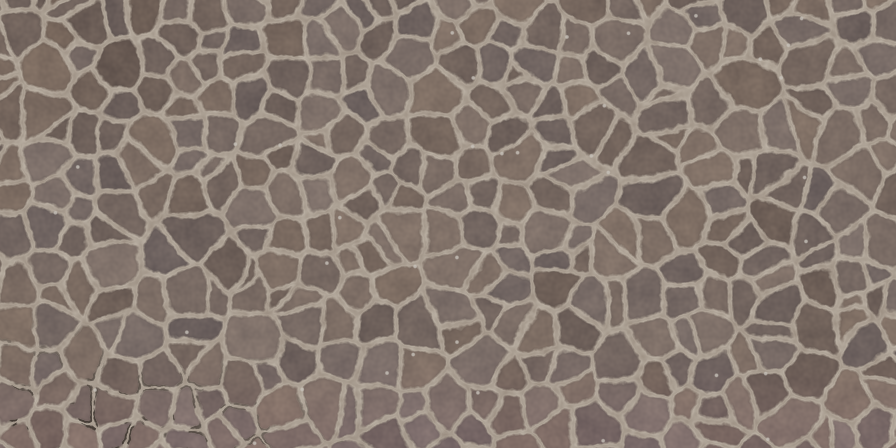
A Shadertoy shader for this texture:

```glsl
// Crazy paving: irregular flat brown stones set in pale, sandy mortar.
// A power diagram (weighted Voronoi) gives straight-sided stones of mixed size;
// gradient noise roughens their edges and mottles stone and mortar.

vec3 hash3(vec2 cell) {
    vec3 q = fract(vec3(cell.xyx) * vec3(0.1031, 0.1030, 0.0973));
    q += dot(q, q.yxz + 33.33);
    return fract((q.xxy + q.yzz) * q.zyx);
}

float gradientNoise(vec2 p) {
    vec2 cell = floor(p), f = fract(p);
    vec2 u = f * f * f * (f * (f * 6.0 - 15.0) + 10.0);
    vec4 corner;
    for (int k = 0; k < 4; k++) {
        vec2 o = vec2(k & 1, k >> 1);
        float angle = 6.2832 * hash3(cell + o + 71.0).x;
        corner[k] = dot(vec2(cos(angle), sin(angle)), f - o);
    }
    return mix(mix(corner.x, corner.y, u.x), mix(corner.z, corner.w, u.x), u.y);
}

float fbm(vec2 p) {
    return gradientNoise(p) + 0.5 * gradientNoise(p * 2.1 + 17.0)
         + 0.25 * gradientNoise(p * 4.3 + 41.0);
}

float smoothMin(float a, float b, float k) {
    float h = max(k - abs(a - b), 0.0) / k;
    return min(a, b) - 0.25 * h * h * k;
}

// Stone centre in xy, size weight in z; some sites are dropped for larger stones
vec3 stoneSite(vec2 cell) {
    vec3 h = hash3(cell + 5.0);
    float weight = fract(h.z * 37.0) * 0.32;
    return vec3(cell + 0.06 + 0.88 * h.xy, h.z < 0.13 ? -20.0 : weight);
}

float powerDistance(vec2 p, vec3 site) {
    vec2 d = p - site.xy;
    return dot(d, d) - site.z;
}

// Returns the distance to the stone's border; also gives the stone's site
float paving(vec2 p, out vec3 stone) {
    vec2 base = floor(p);
    float nearest = 1e5;
    for (int y = -2; y <= 2; y++)
    for (int x = -2; x <= 2; x++) {
        vec3 site = stoneSite(base + vec2(x, y));
        float d = powerDistance(p, site);
        if (d < nearest) { nearest = d; stone = site; }
    }
    float border = 1.0;
    for (int y = -2; y <= 2; y++)
    for (int x = -2; x <= 2; x++) {
        vec3 site = stoneSite(base + vec2(x, y));
        float gap = length(site.xy - stone.xy);
        if (gap > 0.001)
            border = smoothMin(border, (powerDistance(p, site) - nearest) / (2.0 * gap), 0.09);
    }
    return border;
}

void mainImage(out vec4 fragColor, in vec2 fragCoord) {
    vec2 uv = fragCoord / iResolution.xy;
    vec2 p = fragCoord / iResolution.y * 13.5;

    // Bend the joints slightly and chip the stone edges
    vec2 bend = vec2(gradientNoise(p * 0.9), gradientNoise(p * 0.9 + 31.0)) * 0.22;
    vec2 chips = vec2(fbm(p * 3.2 + 7.0), fbm(p * 3.2 + 53.0)) * 0.07;
    vec3 stone;
    float border = paving(p + bend + chips, stone);
    float jointHalfWidth = 0.088 + 0.035 * gradientNoise(p * 0.7 + 90.0);
    float edge = border - jointHalfWidth;

    // Stone: own tone, warm or grey cast, soft mottling and fine grain
    vec3 id = hash3(floor(stone.xy * 64.0));
    float grain = gradientNoise(p * 7.0);
    float tone = 0.5 + 0.95 * (id.x - 0.5) + 0.45 * fbm(p * 1.6) + 0.3 * grain;
    vec3 stoneColor = mix(vec3(0.42, 0.37, 0.35), vec3(0.515, 0.455, 0.42), tone);
    stoneColor += (id.y - 0.5) * vec3(0.015, 0.0, -0.025);
    stoneColor += 0.02 * smoothstep(0.25, 0.0, uv.y) * vec3(1.0, 0.3, 1.0);
    stoneColor -= 0.035 * smoothstep(0.5, 0.0, length(uv - vec2(0.0, 1.0)));
    stoneColor *= 1.0 - 0.06 * smoothstep(0.09, 0.0, edge);

    // Mortar: sandy, blotchy, with a paler lip beside the stones
    float sand = 0.55 + 0.55 * fbm(p * 1.8 + 20.0) + 0.5 * gradientNoise(p * 6.0 + 9.0);
    vec3 mortarColor = mix(vec3(0.61, 0.56, 0.51), vec3(0.70, 0.66, 0.61), sand);
    mortarColor += 0.025 * smoothstep(0.04, 0.0, abs(edge + 0.045));

    vec3 color = mix(mortarColor, stoneColor, smoothstep(-0.045, 0.045, edge));

    // Open dark cracks in worn joints, mostly along the lower left
    float worn = smoothstep(0.1, 0.3, fbm(p * 1.3 + 60.0))
               * smoothstep(0.45, 0.05, length(uv * vec2(0.8, 1.2)));
    color = mix(color, vec3(0.17, 0.14, 0.12),
                0.8 * worn * smoothstep(0.05, 0.01, abs(edge + 0.02)));

    // Sparse pale flecks
    vec3 fleck = hash3(floor(p * 1.5) + 200.0);
    float fleckDistance = length(fract(p * 1.5) - 0.2 - 0.6 * fleck.xy);
    color = mix(color, vec3(0.78, 0.76, 0.73),
                0.8 * step(0.93, fleck.z) * smoothstep(0.12, 0.04, fleckDistance));

    fragColor = vec4(clamp(color, 0.0, 1.0), 1.0);
}
```
